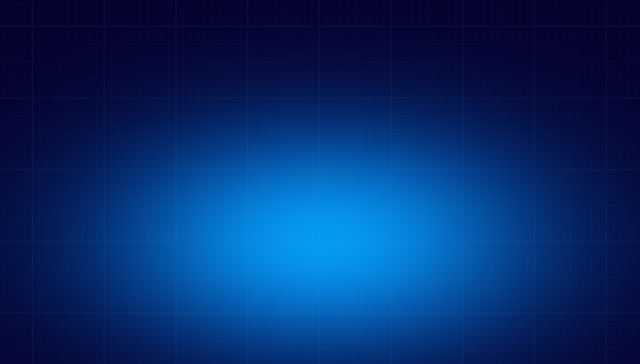
Reproduce this background procedurally as a WebGL 2 fragment shader.

```glsl
#version 300 es
precision highp float;

#define GLOW_CENTER vec2(0.505, 0.338)
#define GLOW_RADII vec2(0.868, 0.457)
#define GLOW_FALLOFF 2.35
#define GRID_CENTER vec2(0.499, 0.337)
#define GRID_CELL 0.197
#define LINE_WIDTH 0.0026
#define LINE_COLOR vec3(0.45, 0.62, 0.72)
#define MAJOR_ALPHA 0.065
#define MINOR_ALPHA 0.035
#define FINE_ALPHA 0.022

uniform vec2 u_resolution;
out vec4 fragColor;

// Deep navy through azure, for intensity from 0 to 1
vec3 glowColor(float t) {
    const vec3 navy = vec3(0.015, 0.005, 0.18);
    const vec3 rise = vec3(0.005, 0.6, 0.99);
    const vec3 shoulder = vec3(0.0, 0.0, 0.22);
    return navy + rise * t - shoulder * t * t;
}

// Antialiased coverage of square grid lines
float gridLines(vec2 p, float cell, float width, float pixel) {
    vec2 dist = abs(fract(p / cell + 0.5) - 0.5) * cell;
    float halfSpan = 0.5 * max(width, pixel);
    vec2 cover = clamp((halfSpan - dist) / pixel + 0.5, 0.0, 1.0);
    cover *= min(width / pixel, 1.0);
    return max(cover.x, cover.y);
}

void main() {
    // Both axes measured in canvas heights
    vec2 p = gl_FragCoord.xy / u_resolution.y;
    vec2 aspect = vec2(u_resolution.x / u_resolution.y, 1.0);
    float pixel = 1.0 / u_resolution.y;

    // Elliptical Gaussian glow
    vec2 q = (p - GLOW_CENTER * aspect) / GLOW_RADII;
    vec3 color = glowColor(exp(-GLOW_FALLOFF * dot(q, q)));

    // Three nested grids: whole, half and tenth cells
    vec2 g = p - GRID_CENTER * aspect;
    float major = gridLines(g, GRID_CELL, LINE_WIDTH * 1.4, pixel);
    float minor = gridLines(g, GRID_CELL * 0.5, LINE_WIDTH, pixel);
    float fine = gridLines(g, GRID_CELL * 0.1, LINE_WIDTH, pixel);
    float alpha = max(major * MAJOR_ALPHA, max(minor * MINOR_ALPHA, fine * FINE_ALPHA));
    color = mix(color, LINE_COLOR, alpha);

    fragColor = vec4(color, 1.0);
}
```
